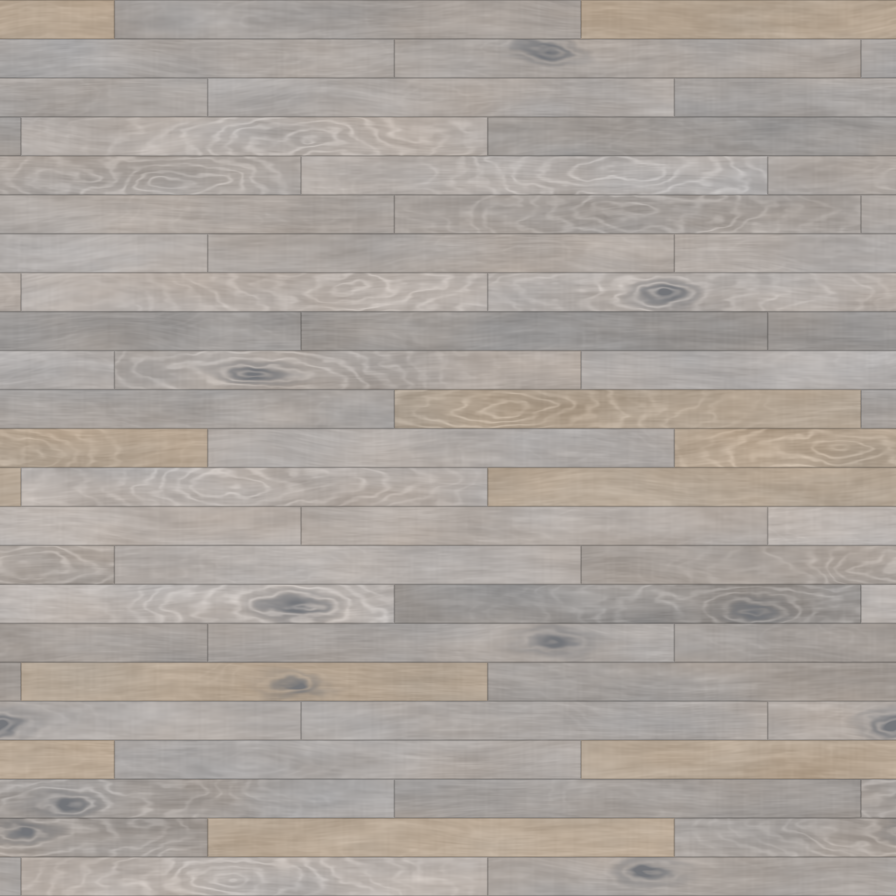
Reproduce this texture procedurally as a Shadertoy shader.

```glsl
#define ROWS 23.0
#define PLANK_LENGTH 0.5208
#define FIRST_JOINT 0.4401
#define ROW_SHIFT 0.2083
#define SEAM_WIDTH 0.0016
#define SEAM_STRENGTH 0.22
#define GRAIN_STRENGTH 0.085
#define FIGURE_STRENGTH 0.085
#define FIGURED_SHARE 0.32
#define KNOT_SHARE 0.16
#define TAN_SHARE 0.13

const vec3 DARK_GREY = vec3(0.545, 0.527, 0.512);
const vec3 PALE_GREY = vec3(0.732, 0.704, 0.684);
const vec3 TAN_OAK = vec3(0.705, 0.645, 0.575);
const vec3 KNOT_BLUE = vec3(0.43, 0.44, 0.46);

float hash(vec2 p) {
    vec3 q = fract(p.xyx * 0.1031);
    q += dot(q, q.yzx + 33.33);
    return fract((q.x + q.y) * q.z);
}

float noise(vec2 p) {
    vec2 cell = floor(p), f = fract(p);
    f = f * f * (3.0 - 2.0 * f);
    float low = mix(hash(cell), hash(cell + vec2(1, 0)), f.x);
    float high = mix(hash(cell + vec2(0, 1)), hash(cell + vec2(1, 1)), f.x);
    return mix(low, high, f.y);
}

float fbm(vec2 p) {
    float sum = 0.0, gain = 0.5;
    for (int i = 0; i < 4; i++) {
        sum += gain * noise(p);
        p = p * 2.03 + 17.3;
        gain *= 0.5;
    }
    return sum / 0.9375;
}

// One plank; p is measured in row heights, with x along the grain
vec3 plank(vec2 p, vec2 id) {
    float toneHash = hash(id + 3.1);
    float figureHash = hash(id + 11.7);
    float knotHash = hash(id + 23.9);
    float tanHash = hash(id + 37.3);
    vec2 q = p + 60.0 * vec2(hash(id + 51.1), hash(id + 67.7));

    // Stain: one tone per plank, with cloudy warm and cool drift
    float tone = 0.15 + 0.85 * pow(toneHash, 0.7);
    vec3 color = mix(DARK_GREY, PALE_GREY, tone);
    color = mix(color, TAN_OAK, 0.85 * step(1.0 - TAN_SHARE, tanHash));
    float cloud = fbm(q * vec2(0.45, 1.1)) - 0.5;
    float warmth = fbm(q * vec2(0.3, 0.7) + 40.0) - 0.5 + 0.35 * (tanHash - 0.5);
    color += 0.11 * cloud + warmth * vec3(0.035, 0.0, -0.035);

    // Straight grain, pores and faint saw marks
    float bend = 0.5 * noise(q * vec2(0.35, 0.8));
    vec2 g = vec2(q.x, q.y + bend);
    float streaks = fbm(g * vec2(0.7, 7.0)) - 0.5;
    float pores = noise(g * vec2(3.0, 22.0)) - 0.5;
    float saw = noise(q * vec2(14.0, 1.5)) - 0.5;
    color += GRAIN_STRENGTH * (streaks + 0.4 * pores + 0.16 * saw);

    // Limed growth rings sweeping around a centre
    float plankRows = PLANK_LENGTH * ROWS;
    vec2 centre = vec2(mix(0.2, 0.8, hash(id + 71.3)) * plankRows,
                       mix(0.25, 0.75, hash(id + 83.9)));
    vec2 d = p - centre;
    float warp = fbm(q * vec2(0.6, 1.4)) - 0.5;
    float rings = length(d * vec2(0.3, 1.0)) + 0.9 * warp;
    float ringWave = 0.5 + 0.5 * sin(rings * 27.0 + 3.0 * noise(q * vec2(1.5, 4.0)));
    float figured = mix(0.2, 1.0, step(1.0 - FIGURED_SHARE, figureHash));
    float reach = exp(-0.035 * d.x * d.x);
    float broken = smoothstep(0.2, 0.7, fbm(q * vec2(1.2, 5.0)));
    float lime = pow(ringWave, 2.5) - 0.35;
    color += FIGURE_STRENGTH * figured * reach * lime * mix(0.4, 1.2, broken);

    // Smoky knot with a tight eye
    float hasKnot = step(1.0 - KNOT_SHARE, knotHash);
    float knotRadius = length(d * vec2(0.5, 1.3)) + 0.7 * warp;
    float smoke = 1.0 - smoothstep(0.0, 0.75, knotRadius);
    float eye = 1.0 - smoothstep(0.05, 0.25, length(d * vec2(0.6, 1.0)) + 0.25 * warp);
    float stain = smoke * mix(0.8, 0.25, ringWave) + 0.3 * eye;
    return mix(color, KNOT_BLUE, hasKnot * clamp(stain, 0.0, 0.9));
}

// Two planks per row, wrapping at the sides
vec3 woodFloor(vec2 uv) {
    float y = (1.0 - uv.y) * ROWS;
    float row = floor(y), across = fract(y);

    // Joints step back each row; the top five rows lead by one step
    float stepIndex = row + (row < 5.0 ? 4.0 : 0.0);
    float joint = mod(FIRST_JOINT - ROW_SHIFT * mod(stepIndex, 5.0), PLANK_LENGTH);
    float u = fract(uv.x - joint);
    float second = step(PLANK_LENGTH, u);
    float along = u - second * PLANK_LENGTH;
    float extent = mix(PLANK_LENGTH, 1.0 - PLANK_LENGTH, second);

    vec3 color = plank(vec2(along * ROWS, across), vec2(row, second * 29.0));
    float rowEdge = min(across, 1.0 - across) / ROWS;
    float endEdge = min(along, extent - along);
    float seam = 1.0 - smoothstep(0.0, SEAM_WIDTH, min(rowEdge, endEdge));
    return color * (1.0 - SEAM_STRENGTH * seam);
}

void mainImage(out vec4 fragColor, in vec2 fragCoord) {
    // Four samples per pixel smooth the seams and fine grain
    vec3 color = vec3(0.0);
    for (int i = 0; i < 4; i++) {
        vec2 offset = vec2(i % 2, i / 2) * 0.5 - 0.25;
        color += woodFloor((fragCoord + offset) / iResolution.xy);
    }
    fragColor = vec4(color * 0.25, 1.0);
}
```
